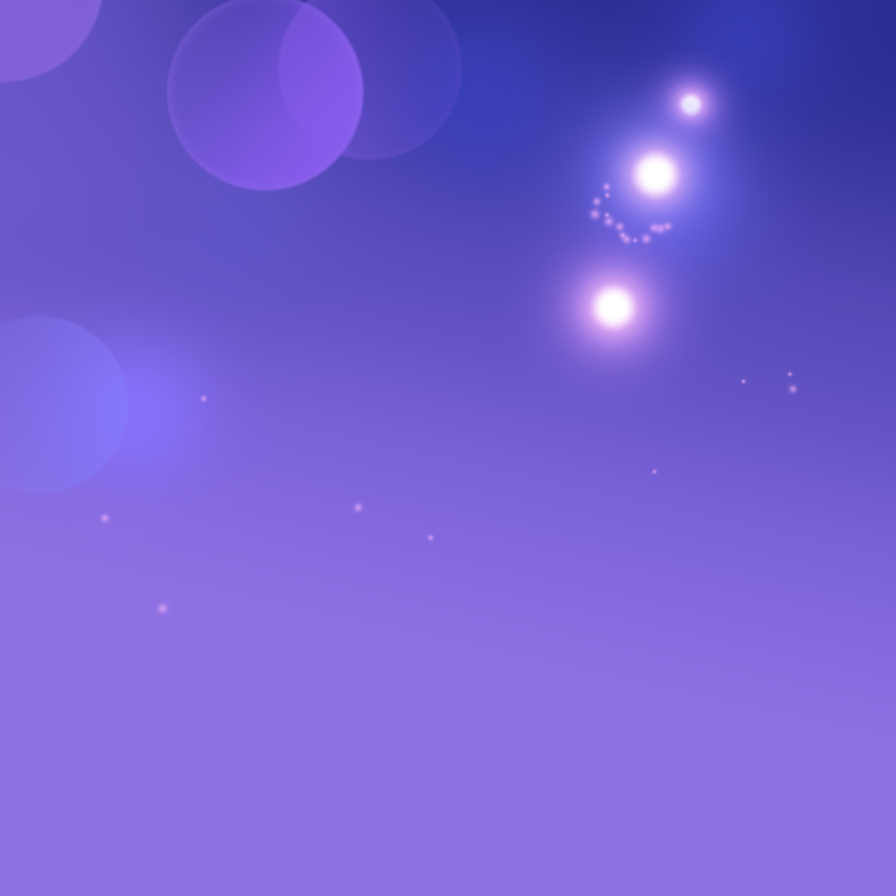
Reproduce this background procedurally as a WebGL 1 fragment shader.

```glsl
precision highp float;

uniform vec2 u_resolution;

// Sky
const vec3 LILAC = vec3(0.553, 0.440, 0.885);
const vec3 VIOLET = vec3(0.495, 0.393, 0.860);
const vec3 INDIGO = vec3(0.360, 0.305, 0.740);
const vec3 NAVY = vec3(0.170, 0.175, 0.570);
const vec3 LEFT_TINT = vec3(0.430, 0.350, 0.800);
const float SKY_TILT = 0.22;

// Soft clouds of light
const vec3 DEEP_BLUE = vec3(0.220, 0.250, 0.740);
const vec3 MIST_BLUE = vec3(0.370, 0.340, 0.800);
const vec3 BRIGHT_BLUE = vec3(0.535, 0.450, 1.000);
const vec3 HALO_BLUE = vec3(0.350, 0.350, 0.860);

// Lens discs
const vec3 ORCHID = vec3(0.520, 0.385, 0.850);
const vec3 PURPLE = vec3(0.530, 0.360, 0.930);
const vec3 PERIWINKLE = vec3(0.510, 0.490, 0.980);
const vec3 RIM = vec3(0.620, 0.450, 0.960);
const float DISC_SOFTNESS = 0.003;
const float RIM_WIDTH = 0.004;

// Stars and sparkles
const vec3 STAR_BLUE = vec3(0.500, 0.470, 0.980);
const vec3 STAR_PINK = vec3(0.720, 0.510, 0.970);
const vec3 CORE_PINK = vec3(1.000, 0.770, 0.980);
const vec3 SPARKLE = vec3(0.900, 0.660, 0.980);
const int DUST_COUNT = 14;
const int SPARKLE_COUNT = 9;
const vec2 DUST_CENTER = vec2(0.714, 0.780);
const float DUST_RADIUS = 0.046;

float hash(float n) {
  return fract(sin(n * 127.1) * 43758.5);
}

float glow(vec2 p, vec2 center, float radius) {
  vec2 d = (p - center) / radius;
  return exp(-min(dot(d, d), 40.0));
}

vec3 sky(vec2 p) {
  float h = p.y + SKY_TILT * (p.x - 0.5);
  vec3 color = mix(LILAC, VIOLET, smoothstep(0.26, 0.48, h));
  color = mix(color, INDIGO, smoothstep(0.42, 0.73, h));
  color = mix(color, NAVY, smoothstep(0.66, 1.08, h));
  float left = (1.0 - smoothstep(0.0, 0.42, p.x)) * smoothstep(0.62, 0.80, p.y);
  return mix(color, LEFT_TINT, 0.8 * left);
}

// Disc whose opacity runs from range.x to range.y along a direction
vec3 disc(vec3 under, vec2 p, vec2 center, float radius, vec3 tint,
          vec2 range, vec2 direction, float rim) {
  vec2 q = p - center;
  float d = length(q) - radius;
  float inside = 1.0 - smoothstep(-DISC_SOFTNESS, DISC_SOFTNESS, d);
  float shade = smoothstep(-radius, radius, dot(q, direction));
  vec3 color = mix(under, tint, inside * mix(range.x, range.y, shade));
  return mix(color, RIM, rim * inside * exp(min(d, 0.0) / RIM_WIDTH));
}

vec3 star(vec3 under, vec2 p, vec2 center, float core, float spread, vec3 halo) {
  float d = length(p - center);
  vec3 color = mix(under, halo, 0.85 * glow(p, center, spread));
  color = mix(color, CORE_PINK, glow(p, center, core * 1.3));
  return mix(color, vec3(1.0), 1.0 - smoothstep(core * 0.4, core * 1.15, d));
}

void main() {
  vec2 p = gl_FragCoord.xy / u_resolution.y;
  vec3 color = sky(p);

  // Soft clouds of light
  color = mix(color, DEEP_BLUE, 0.75 * glow(p, vec2(0.540, 0.890), 0.10));
  color = mix(color, DEEP_BLUE, 0.70 * glow(p, vec2(0.830, 0.960), 0.09));
  color = mix(color, MIST_BLUE, 0.60 * glow(p, vec2(0.260, 0.740), 0.10));
  color = mix(color, BRIGHT_BLUE, 0.90 * glow(p, vec2(0.152, 0.538), 0.078));
  color = mix(color, HALO_BLUE, 0.75 * glow(p, vec2(0.745, 0.770), 0.095));

  // Lens discs
  color = disc(color, p, vec2(0.004, 1.020), 0.111, ORCHID, vec2(0.85), vec2(1.0, 0.0), 0.20);
  color = disc(color, p, vec2(0.413, 0.924), 0.102, PURPLE, vec2(0.42, 0.12), vec2(1.0, 0.0), 0.10);
  color = disc(color, p, vec2(0.296, 0.897), 0.109, PURPLE, vec2(0.20, 0.95), vec2(0.85, -0.53), 0.35);
  color = disc(color, p, vec2(0.044, 0.548), 0.099, PERIWINKLE, vec2(0.10, 0.50), vec2(1.0, 0.0), 0.06);

  // Bright stars
  color = star(color, p, vec2(0.771, 0.883), 0.013, 0.034, STAR_PINK);
  color = star(color, p, vec2(0.732, 0.805), 0.027, 0.070, STAR_BLUE);
  color = star(color, p, vec2(0.685, 0.657), 0.026, 0.062, STAR_PINK);

  // Dust along an arc beside the stars
  for (int i = 0; i < DUST_COUNT; i++) {
    float n = float(i);
    float angle = mix(2.8, 5.6, (n + hash(n + 1.0)) / float(DUST_COUNT));
    float radius = DUST_RADIUS * mix(0.75, 1.2, hash(n + 31.0));
    vec2 spot = DUST_CENTER + radius * vec2(cos(angle), sin(angle));
    color = mix(color, SPARKLE, 0.75 * glow(p, spot, mix(0.002, 0.005, hash(n + 57.0))));
  }

  // Sparse sparkles
  for (int i = 0; i < SPARKLE_COUNT; i++) {
    float n = float(i);
    vec2 spot = mix(vec2(0.10, 0.32), vec2(0.97, 0.60), vec2(hash(n + 71.0), hash(n + 93.0)));
    color = mix(color, SPARKLE, 0.7 * glow(p, spot, mix(0.002, 0.005, hash(n + 117.0))));
  }

  gl_FragColor = vec4(color, 1.0);
}
```
